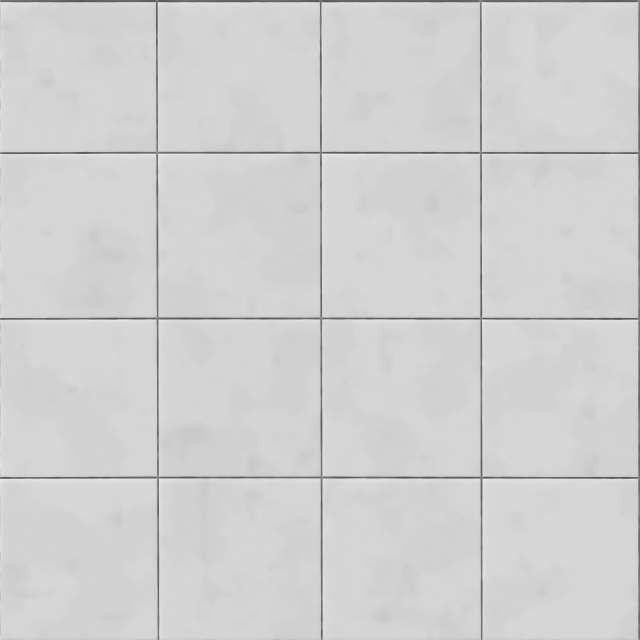
Reproduce this pattern procedurally as a WebGL 1 fragment shader.

```glsl
precision highp float;

uniform vec2 u_resolution;

float hash(vec2 p) {
  vec3 q = fract(vec3(p.xyx) * 0.1031);
  q += dot(q, q.yzx + 33.33);
  return fract((q.x + q.y) * q.z);
}

float noise(vec2 p) {
  vec2 i = floor(p), f = fract(p);
  f = f * f * (3.0 - 2.0 * f);
  return mix(mix(hash(i), hash(i + vec2(1.0, 0.0)), f.x),
             mix(hash(i + vec2(0.0, 1.0)), hash(i + 1.0), f.x), f.y);
}

float fbm(vec2 p) {
  float sum = 0.0, amp = 0.5;
  for (int i = 0; i < 4; i++) {
    sum += amp * noise(p);
    p = p * 2.03 + 17.1;
    amp *= 0.5;
  }
  return sum;
}

// Signed offset with the smallest magnitude, wrapped across the canvas edge
float nearestJoint(vec4 offsets) {
  vec4 d = mod(offsets + 0.5, 1.0) - 0.5;
  float a = abs(d.x) < abs(d.y) ? d.x : d.y;
  float b = abs(d.z) < abs(d.w) ? d.z : d.w;
  return abs(a) < abs(b) ? a : b;
}

float lineCoverage(float dist, float halfWidth, float pixel) {
  return clamp((halfWidth - abs(dist)) / pixel + 0.5, 0.0, 1.0);
}

void main() {
  vec2 uv = gl_FragCoord.xy / u_resolution;
  float pixel = 1.0 / min(u_resolution.x, u_resolution.y);

  // Uneven joints, the vertical ones leaning slightly
  vec4 lean = vec4(0.0026, 0.0018, 0.0014, 0.0) * (0.5 - uv.y);
  vec4 offX = uv.x - vec4(0.2463, 0.5020, 0.7520, 0.9988) - lean;
  vec4 offY = uv.y - vec4(0.2535, 0.5020, 0.7610, 0.9985);
  offY += 0.0012 * (noise(vec2(uv.x * 4.0, 3.0)) - 0.5) * vec4(1.0, 1.0, 1.0, 0.0);
  vec2 joint = vec2(nearestJoint(offX), nearestJoint(offY));
  vec2 tile = vec2(dot(step(0.0, offX), vec4(1.0)), dot(step(0.0, offY), vec4(1.0)));

  // Glaze with faint clouds that differ from tile to tile
  vec2 p = uv + tile * 7.31;
  float cloud = smoothstep(0.42, 0.58, fbm(p * 13.0));
  float shade = 0.834 - 0.016 * cloud + 0.008 * (hash(tile + 5.0) - 0.5);
  shade += 0.006 * (noise(p * 70.0) - 0.5);

  // A few soft smudges
  float smudge = smoothstep(0.74, 0.95, noise(p * 27.0 + 40.0));
  shade -= 0.03 * smudge * noise(p * 60.0);

  // Pale bevels on the upper and left tile edges, dim ones opposite
  float topEdge = step(joint.y, 0.0) * exp(-abs(joint.y) / 0.0045);
  float leftEdge = step(0.0, joint.x) * exp(-abs(joint.x) / 0.0045);
  float wear = noise(uv * vec2(22.0, 9.0) + tile * 3.7);
  shade += 0.075 * topEdge * (0.5 + wear) + 0.045 * leftEdge * (0.5 + wear);
  shade -= 0.07 * step(0.0, joint.y) * exp(-joint.y / 0.0025);
  shade -= 0.05 * step(joint.x, 0.0) * exp(joint.x / 0.0025);

  // Grout with uneven darkness and slightly chipped edges
  float chip = 0.0005 * (noise(uv * 90.0) - 0.5);
  float across = lineCoverage(joint.y, 0.0014 + chip + 0.0006 * step(0.99, uv.y), pixel);
  float upright = lineCoverage(joint.x, 0.0013 + chip, pixel);
  float grout = 0.37 + 0.10 * (noise(uv * 24.0 + 8.0) - 0.3);
  shade = mix(shade, grout + 0.04, upright);
  shade = mix(shade, grout, across);

  // Light dust gathered where joints cross
  float crossing = 1.0 - smoothstep(0.001, 0.005, length(joint));
  shade += 0.10 * crossing * max(across, upright);

  gl_FragColor = vec4(vec3(shade), 1.0);
}
```
